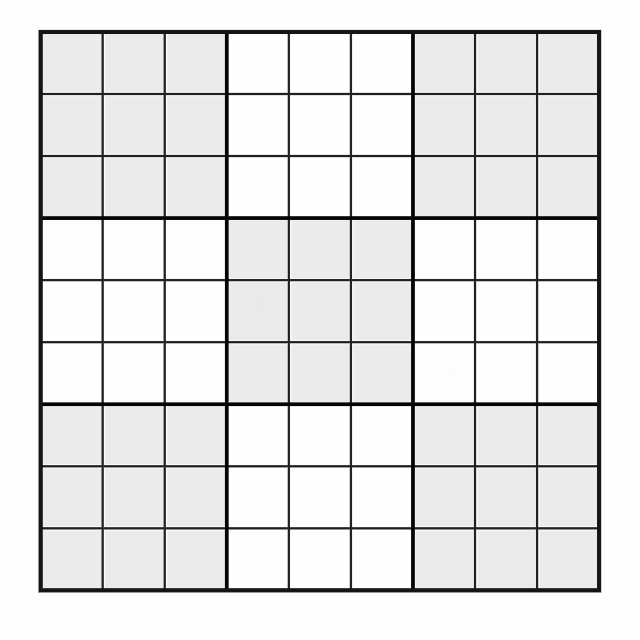
A three.js fragment shader for this pattern:

```glsl
// Nine by nine ruled grid with heavier three by three blocks, shaded as a checkerboard.
varying vec2 vUv;

const float CELLS = 9.0;
const float BLOCK = 3.0;
const vec2 GRID_MIN = vec2(0.0634, 0.0775);
const vec2 GRID_MAX = vec2(0.9362, 0.9501);
const float THIN_HALF = 0.0018;
const float THICK_HALF = 0.0029;
const float FRAME_HALF = 0.0032;
const vec2 TILE_INSET_LOW = vec2(0.0039, 0.0033);   // left, bottom
const vec2 TILE_INSET_HIGH = vec2(0.0025, 0.0035);  // right, top
const float SOFT = 0.0010;
const float SMUDGE_CHANCE = 0.08;
const float SMUDGE_DEPTH = 0.012;

const vec3 PAPER = vec3(0.997);
const vec3 TILE = vec3(0.920);
const vec3 THIN_INK = vec3(0.130, 0.130, 0.122);
const vec3 THICK_INK = vec3(0.012, 0.014, 0.016);
const vec3 FRAME_INK = vec3(0.075, 0.082, 0.092);

float hash(vec2 p) {
  vec3 q = fract(vec3(p.xyx) * 0.1031);
  q += dot(q, q.yzx + 33.33);
  return fract((q.x + q.y) * q.z);
}

float noise(vec2 p) {
  vec2 i = floor(p);
  vec2 f = fract(p);
  f = f * f * (3.0 - 2.0 * f);
  return mix(mix(hash(i), hash(i + vec2(1.0, 0.0)), f.x),
             mix(hash(i + vec2(0.0, 1.0)), hash(i + 1.0), f.x), f.y);
}

// Coverage of a shape from its signed distance, negative inside.
float cover(float d) {
  return 1.0 - smoothstep(-SOFT, SOFT, d);
}

float boxDistance(vec2 p, vec2 low, vec2 high) {
  vec2 d = max(low - p, p - high);
  return max(d.x, d.y);
}

// Faint blot in a few cells, leaving the others clean.
float smudge(vec2 cell, vec2 local) {
  float present = step(hash(cell + 17.0), SMUDGE_CHANCE);
  vec2 centre = 0.4 + 0.25 * vec2(hash(cell + 3.0), hash(cell + 8.0));
  float blot = 1.0 - smoothstep(0.05, 0.22, length(local - centre));
  return present * blot * noise(local * 9.0 + cell * 13.0);
}

void main() {
  vec2 pitch = (GRID_MAX - GRID_MIN) / CELLS;
  vec2 grid = (vUv - GRID_MIN) / pitch;
  vec2 cell = clamp(floor(grid), 0.0, CELLS - 1.0);
  vec2 local = grid - cell;

  // Inset tiles in alternate blocks
  vec2 block = floor((cell + 0.5) / BLOCK);
  float shaded = 1.0 - mod(block.x + block.y, 2.0);
  float tile = cover(boxDistance(local * pitch, TILE_INSET_LOW, pitch - TILE_INSET_HIGH));
  vec3 color = mix(PAPER, TILE, shaded * tile);
  color -= SMUDGE_DEPTH * smudge(cell, local);

  // Thin cell lines, cut off at the frame
  float outer = boxDistance(vUv, GRID_MIN, GRID_MAX);
  float inside = cover(outer);
  vec2 toLine = abs(grid - floor(grid + 0.5)) * pitch;
  float thin = cover(min(toLine.x, toLine.y) - THIN_HALF);
  color = mix(color, THIN_INK, thin * inside);

  // Heavier block lines
  vec2 blocks = grid / BLOCK;
  vec2 toBlock = abs(blocks - floor(blocks + 0.5)) * pitch * BLOCK;
  float thick = cover(min(toBlock.x, toBlock.y) - THICK_HALF);
  color = mix(color, THICK_INK, thick * inside);

  // Outer frame
  color = mix(color, FRAME_INK, cover(abs(outer) - FRAME_HALF));

  gl_FragColor = vec4(color, 1.0);
}
```
